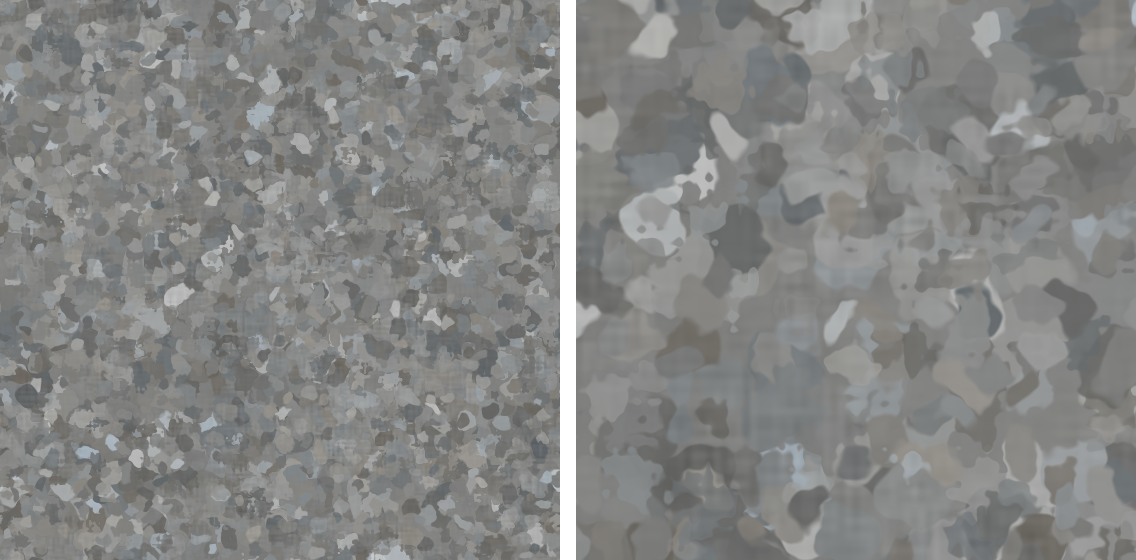
Left: the whole. Right: its middle third, enlarged.
A Shadertoy shader for this texture:

```glsl
// Grey speckled stone: overlapping ragged mineral grains with a faint woven bloom, tiling.

const vec3 BASE_GREY = vec3(0.505, 0.508, 0.502);
const vec3 WARM_TINT = vec3(0.022, 0.002, -0.018);
const float EDGE_SOFTNESS = 0.0014;

// Integer hash: three random values in 0..1 for a cell and a seed.
vec3 hash3(vec2 cell, float seed) {
    uvec3 v = uvec3(vec3(cell, seed)) * 1664525u + 1013904223u;
    v.x += v.y * v.z;
    v.y += v.z * v.x;
    v.z += v.x * v.y;
    v ^= v >> 16u;
    v.x += v.y * v.z;
    v.y += v.z * v.x;
    v.z += v.x * v.y;
    return vec3(v >> 8u) / 16777216.0;
}

// Smooth value noise that repeats after the given whole number of cells.
vec3 wrapNoise(vec2 uv, vec2 cells, float seed) {
    vec2 p = uv * cells;
    vec2 i = floor(p);
    vec2 f = fract(p);
    f = f * f * (3.0 - 2.0 * f);
    vec2 lo = mod(i, cells);
    vec2 hi = mod(i + 1.0, cells);
    vec3 bottom = mix(hash3(lo, seed), hash3(vec2(hi.x, lo.y), seed), f.x);
    vec3 top = mix(hash3(vec2(lo.x, hi.y), seed), hash3(hi, seed), f.x);
    return mix(bottom, top, f.y);
}

// Mostly even spread of greys with a rare pale tail, tinted warm or cool.
vec3 grainColour(float pick, float warmth) {
    float tone = 0.395 + 0.22 * pick + 0.14 * pow(pick, 20.0);
    float tint = warmth * 2.0 - 1.0 - 0.8 * pow(pick, 16.0);
    return vec3(tone, tone + 0.003, tone - 0.003) + WARM_TINT * tint * abs(tint);
}

// Distance to a rounded block of the given half size, relative to its rim.
float blockDistance(vec2 p, vec2 halfSize, float angle) {
    float c = cos(angle);
    float s = sin(angle);
    vec2 q = abs(mat2(c, -s, s, c) * p) / halfSize;
    q = q * q * q;
    return (pow(q.x + q.y + 0.00001, 1.0 / 3.0) - 1.0) * min(halfSize.x, halfSize.y);
}

// Paints one layer of scattered grains over the colour below.
vec3 paintGrains(vec3 under, vec2 uv, float cells, float share, float fray, float seed) {
    vec2 p = uv * cells;
    vec2 home = floor(p);
    vec3 colour = under;
    for (int y = -1; y <= 1; y++) {
        for (int x = -1; x <= 1; x++) {
            vec2 cell = home + vec2(x, y);
            vec2 id = mod(cell, cells);
            vec3 place = hash3(id, seed);
            vec3 form = hash3(id, seed + 1.0);
            vec3 look = hash3(id, seed + 2.0);
            vec2 centre = cell + 0.1 + 0.8 * place.xy;
            float radius = mix(0.32, 0.56, form.x);
            vec2 halfSize = radius * vec2(1.0 + 0.5 * form.y * form.y, 1.0 - 0.25 * form.y);
            float d = blockDistance(p - centre, halfSize, form.z * 6.2832) / cells;
            float ragged = look.z * look.z;
            d += fray * 0.011 * ragged;
            float cover = 1.0 - smoothstep(-EDGE_SOFTNESS, EDGE_SOFTNESS, d);
            float opacity = mix(1.0, 0.6, ragged) * step(place.z, share);
            colour = mix(colour, grainColour(look.x, look.y), cover * opacity);
        }
    }
    return colour;
}

// Fine crossed threads, in -1..1.
float weave(vec2 uv) {
    float across = wrapNoise(uv, vec2(56.0, 230.0), 71.0).x;
    float along = wrapNoise(uv, vec2(230.0, 56.0), 72.0).x;
    return across + along - 1.0;
}

void mainImage(out vec4 fragColor, in vec2 fragCoord) {
    vec2 uv = fragCoord / iResolution.xy;

    // Uneven grain outlines
    vec2 bend = wrapNoise(uv, vec2(52.0), 61.0).xy - 0.5;
    vec2 chip = wrapNoise(uv, vec2(150.0), 62.0).xy - 0.5;
    vec2 warped = uv + bend * 0.013 + chip * 0.0035;
    float threads = weave(uv);
    float fray = threads + wrapNoise(uv, vec2(180.0), 63.0).x - 0.5;

    // Grains from coarse to fine
    vec3 colour = BASE_GREY;
    colour = paintGrains(colour, warped, 19.0, 0.95, fray, 10.0);
    colour = paintGrains(colour, warped, 27.0, 0.85, fray, 20.0);
    colour = paintGrains(colour, warped, 36.0, 0.60, fray, 30.0);
    colour = paintGrains(colour, warped, 47.0, 0.28, fray, 40.0);

    // Broad drift and patchy threads
    float drift = wrapNoise(uv, vec2(5.0), 64.0).x - 0.5;
    float patchy = smoothstep(0.25, 0.8, wrapNoise(uv, vec2(17.0), 65.0).x);
    colour += 0.03 * drift + threads * mix(0.012, 0.05, patchy);

    fragColor = vec4(clamp(colour, 0.0, 1.0), 1.0);
}
```
